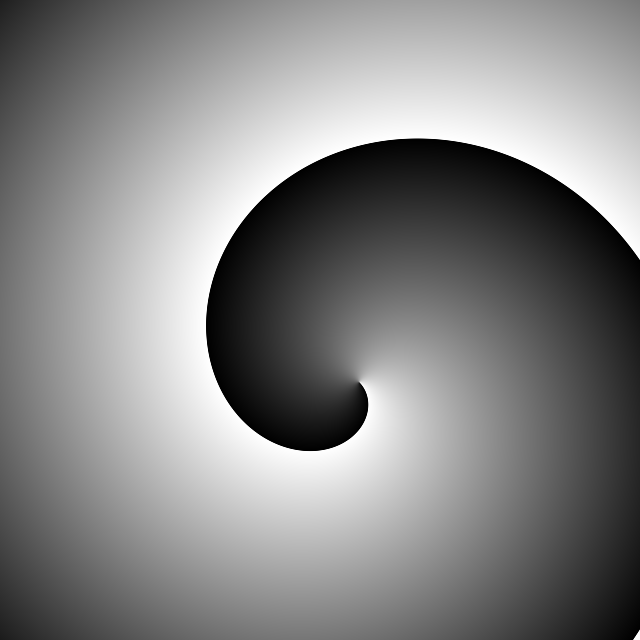
Write a three.js fragment shader that draws this background.

```glsl
// A single Archimedean spiral ramp: grey falls from white to black going outward,
// then jumps back to white along the spiral edge.
// The phase is angle minus scaled radius, wrapped to one turn and smoothed at the jump.

varying vec2 vUv;

const float TAU = 6.283185;
const vec2 SPIRAL_CENTER = vec2(0.5612, 0.4030);
const float TURNS_PER_UNIT = 1.695;
const float START_TURN = 0.124;

// Clockwise angle in turns, less the winding of the spiral arm.
float spiralPhase(vec2 p, float winding, float startTurn) {
  float clockwiseTurn = -atan(p.y, p.x) / TAU;
  return clockwiseTurn - startTurn - winding * length(p);
}

// Phase change across a given distance, from the exact gradient.
float phaseSpan(vec2 p, float winding, float distanceStep) {
  float angular = 1.0 / (TAU * max(length(p), 0.0001));
  return distanceStep * length(vec2(winding, angular));
}

// Sawtooth from 0 to 1 whose jump is softened over the given width.
float smoothSawtooth(float phase, float width) {
  float ramp = fract(phase);
  float fromEdge = ramp - step(0.5, ramp);
  float halfWidth = clamp(0.5 * width, 0.0001, 0.2);
  return fromEdge + 1.0 - smoothstep(-halfWidth, halfWidth, fromEdge);
}

void main() {
  vec2 p = vUv - SPIRAL_CENTER;
  float pixelSize = fwidth(vUv.y);

  float phase = spiralPhase(p, TURNS_PER_UNIT, START_TURN);
  float edgeWidth = phaseSpan(p, TURNS_PER_UNIT, pixelSize);
  float grey = smoothSawtooth(phase, edgeWidth);

  gl_FragColor = vec4(vec3(grey), 1.0);
}
```
